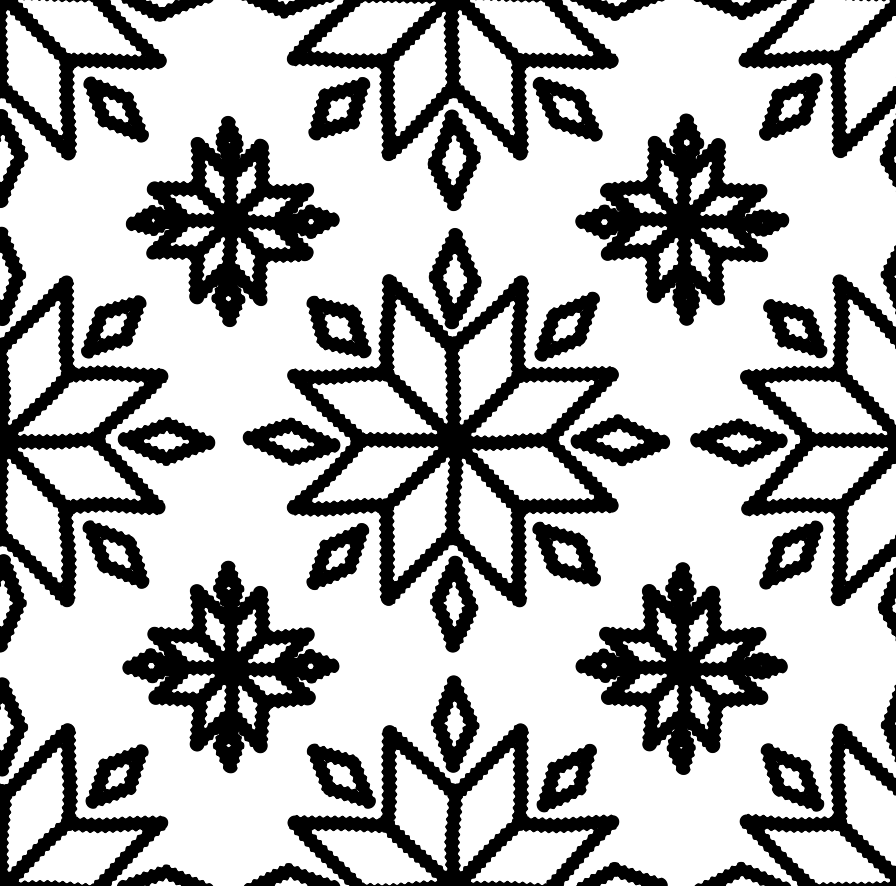
Write a Shadertoy shader that draws this pattern.

```glsl
// Black outlined eight-petal snowflakes, large and small, alternating on white.

// Lengths are fractions of the canvas height.
const vec2  CELL          = vec2(0.510, 0.505);    // spacing of the repeats
const vec2  CENTER        = vec2(0.5125, 0.502);   // middle of the central flake
const vec2  SMALL_SHIFT   = vec2(0.004, -0.004);   // small flakes sit slightly off center
const float SMALL_SCALE   = 0.48;
const float PETAL_SIDE    = 0.105;
const float HALF_STROKE   = 0.0077;
const float AXIS_RING     = 0.185;                 // distance of the outer diamonds
const float DIAGONAL_RING = 0.181;
const vec2  AXIS_DIAMOND     = vec2(0.0474, 0.0204);
const vec2  DIAGONAL_DIAMOND = vec2(0.0395, 0.0195);
const float BEAD_PITCH    = 0.0086;
const float BEAD_DEPTH    = 0.0011;
const float WOBBLE        = 0.0016;
const float JITTER        = 0.006;
const float TILT          = 0.16;
const vec3  INK           = vec3(0.0);
const vec3  PAPER         = vec3(1.0);
const float TAU           = 6.2831853;

float hash(vec3 p) {
    p = fract(p * vec3(0.1031, 0.1030, 0.0973) + 0.37);
    p += dot(p, p.yzx + 33.33);
    return fract((p.x + p.y) * p.z);
}

vec2 rotate(vec2 p, float angle) {
    float c = cos(angle), s = sin(angle);
    return vec2(c * p.x - s * p.y, s * p.x + c * p.y);
}

// Signed distance to a stroke with a beaded edge.
float beadedStroke(vec2 p, vec2 a, vec2 b) {
    vec2 pa = p - a, ba = b - a;
    float t = clamp(dot(pa, ba) / dot(ba, ba), 0.0, 1.0);
    float beads = BEAD_DEPTH * cos(TAU * t * length(ba) / BEAD_PITCH);
    return length(pa - ba * t) - HALF_STROKE - beads;
}

// Eight rhombic petals, folded into one octant.
float petals(vec2 p, float side) {
    p = abs(p);
    if (p.y > p.x) p = p.yx;
    vec2 notch = vec2(side, 0.0);
    vec2 joint = vec2(side * sqrt(0.5));
    vec2 tip = notch + joint;
    float d = min(beadedStroke(p, vec2(0.0), notch), beadedStroke(p, vec2(0.0), joint));
    return min(d, min(beadedStroke(p, notch, tip), beadedStroke(p, joint, tip)));
}

// Ring of loose diamonds, each a little different in place, size and tilt.
float diamonds(vec2 p, float scale, vec2 id, bool withDiagonals) {
    float turn = floor(atan(p.y, p.x) / TAU * 8.0 + 0.5);
    float sector = mod(turn, 8.0);
    bool diagonal = mod(sector, 2.0) > 0.5;
    if (diagonal && !withDiagonals) return 1.0;

    float place = hash(vec3(id, sector)) - 0.5;
    float size  = hash(vec3(id, sector + 20.0)) - 0.5;
    float tilt  = hash(vec3(id, sector + 40.0)) - 0.5;
    float ring  = scale * (diagonal ? DIAGONAL_RING : AXIS_RING);
    vec2 extent = scale * (diagonal ? DIAGONAL_DIAMOND : AXIS_DIAMOND) + 0.003 * size;

    vec2 q = rotate(p, -turn * TAU / 8.0) - vec2(ring + JITTER * scale * place, 0.0);
    q = abs(rotate(q, TILT * tilt));
    return beadedStroke(q, vec2(extent.x, 0.0), vec2(0.0, extent.y));
}

// Flakes of one size on a regular grid, with hand-drawn irregularity.
float flakeGrid(vec2 p, float scale, float seed, float jitter, bool withDiagonals) {
    vec2 id = floor(p / CELL + 0.5);
    vec2 q = p - id * CELL;
    id += seed;
    vec2 drift = vec2(hash(vec3(id, 60.0)), hash(vec3(id, 61.0))) - 0.5;
    q -= jitter * drift;
    vec2 phase = TAU * drift;
    q += WOBBLE * (sin(q.yx * 31.0 + phase) + 0.5 * sin(q.yx * 67.0 + phase.yx));
    return min(petals(q, PETAL_SIDE * scale), diamonds(q, scale, id, withDiagonals));
}

void mainImage(out vec4 fragColor, in vec2 fragCoord) {
    vec2 p = fragCoord / iResolution.y - CENTER;

    float large = flakeGrid(p, 1.0, 11.0, 0.002, true);
    float small = flakeGrid(p - 0.5 * CELL - SMALL_SHIFT, SMALL_SCALE, 37.0, JITTER, false);

    // Edge smoothing over about one pixel
    float pixel = 1.0 / iResolution.y;
    float ink = 1.0 - smoothstep(-0.6 * pixel, 0.6 * pixel, min(large, small));
    fragColor = vec4(mix(PAPER, INK, ink), 1.0);
}
```
